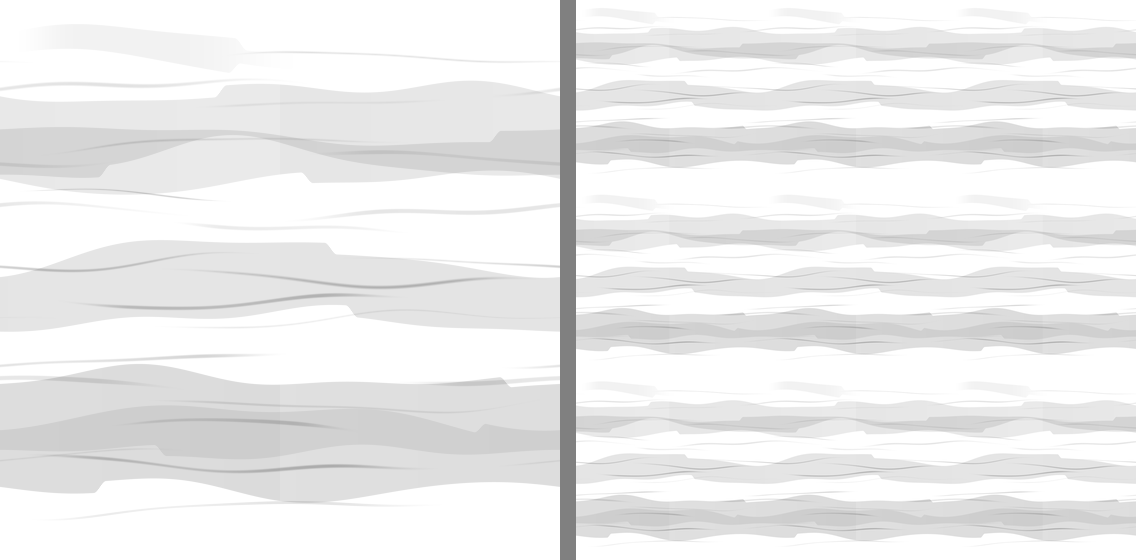
Left: one tile. Right: repeated 3 by 3.
Write a three.js fragment shader that draws this background.

```glsl
// Layered grey washes: wide translucent horizontal bands with wavy, notched
// edges, crossed by thin tapering brush strokes on white. All curves are sums
// of whole-period sines and the top and bottom stay blank, so the tile wraps.
varying vec2 vUv;

const float TAU = 6.28318;
const vec3 PAPER = vec3(1.0);
const float EDGE = 0.0013;          // half width of a smoothed edge
const float BAND_SWAY = 0.024;      // how far a band wanders up and down
const float NOTCH_HEIGHT = 0.02;    // sudden step in a band edge
const float NOTCH_WIDTH = 0.022;
const float PATCH_DRIFT = 0.018;    // slow tone change along a band
const int STROKES = 19;
const float STROKE_SWAY = 0.018;
const vec2 STROKE_SPAN = vec2(0.09, 0.91);      // lowest, highest stroke
const vec2 STROKE_LENGTH = vec2(0.38, 0.96);
const vec2 STROKE_HALF = vec2(0.0016, 0.0046);  // thinnest, thickest
const vec2 STROKE_INK = vec2(0.08, 0.30);       // palest, darkest

float hash(float n) {
  return fract(sin(n * 127.1 + 3.7) * 43758.5453);
}

// Smooth curve of period 1, roughly -1 to 1
float wave(float x, float seed) {
  float sum = 0.0;
  float amplitude = 0.7;
  for (int k = 1; k <= 3; k++) {
    float f = float(k);
    sum += amplitude * sin(TAU * (f * x + hash(seed + f * 0.37)));
    amplitude *= 0.45;
  }
  return sum;
}

// Abrupt rounded step that slopes gently back, facing left or right
float notch(float x, float seed) {
  float along = x - hash(seed);
  float t = fract(hash(seed + 0.5) > 0.5 ? along : -along);
  float rise = smoothstep(0.0, NOTCH_WIDTH, t);
  return NOTCH_HEIGHT * rise * (1.0 - smoothstep(NOTCH_WIDTH, 0.65, t));
}

// Coverage of a wavy band; swell varies its thickness
float band(vec2 p, float middle, float halfHeight, float swell, float seed) {
  float centre = middle + BAND_SWAY * wave(p.x, seed);
  float h = halfHeight * max(0.0, 1.0 + swell * wave(p.x, seed + 5.3));
  float top = centre + h + notch(p.x, seed + 11.1);
  float bottom = centre - h - notch(p.x, seed + 17.9);
  return smoothstep(-EDGE, EDGE, top - p.y)
       * smoothstep(-EDGE, EDGE, p.y - bottom);
}

// Ink of one tapering stroke, wrapped across the sides
float stroke(vec2 p, float index) {
  float seed = 40.0 + index * 1.73;
  float level = (index + hash(seed)) / float(STROKES);
  float y = mix(STROKE_SPAN.x, STROKE_SPAN.y, level)
          + STROKE_SWAY * wave(p.x, seed + 2.1);
  float len = mix(STROKE_LENGTH.x, STROKE_LENGTH.y, hash(seed + 0.2));
  float t = fract(p.x - hash(seed + 0.4)) / len;
  float taper = smoothstep(0.0, 0.22, t) * (1.0 - smoothstep(0.72, 1.0, t));

  float pressure = 0.75 + 0.25 * wave(p.x, seed + 3.3);
  float thickness = mix(STROKE_HALF.x, STROKE_HALF.y, hash(seed + 0.6));
  thickness *= (0.4 + 0.6 * taper) * pressure;
  float soft = EDGE * mix(1.0, 2.0, hash(seed + 0.8));
  float body = 1.0 - smoothstep(-soft, soft, abs(p.y - y) - thickness);

  float dark = hash(seed + 0.9);
  return body * taper * pressure * mix(STROKE_INK.x, STROKE_INK.y, dark * dark);
}

void main() {
  vec2 p = vUv;
  vec3 colour = PAPER;
  float drift = PATCH_DRIFT * (fract(p.x + 0.5) - 0.5);

  // Wide pale bands
  colour = mix(colour, vec3(0.910 + drift), band(p, 0.755, 0.074, 0.15, 1.0));
  colour = mix(colour, vec3(0.896 + 0.3 * drift), band(p, 0.485, 0.052, 0.25, 2.0));
  colour = mix(colour, vec3(0.868 - drift), band(p, 0.225, 0.092, 0.18, 3.0));

  // Darker bands laid over them
  colour *= 1.0 - 0.085 * band(p, 0.735, 0.018, 0.8, 4.0);
  colour *= 1.0 - 0.065 * band(p, 0.225, 0.025, 0.6, 6.0);

  // Faint wisp near the top
  float wisp = smoothstep(0.02, 0.14, p.x) * (1.0 - smoothstep(0.32, 0.55, p.x));
  colour *= 1.0 - 0.05 * wisp * band(p, 0.912, 0.012, 0.3, 7.0);

  // Thin strokes
  for (int i = 0; i < STROKES; i++) {
    colour *= 1.0 - stroke(p, float(i));
  }

  gl_FragColor = vec4(colour, 1.0);
}
```
